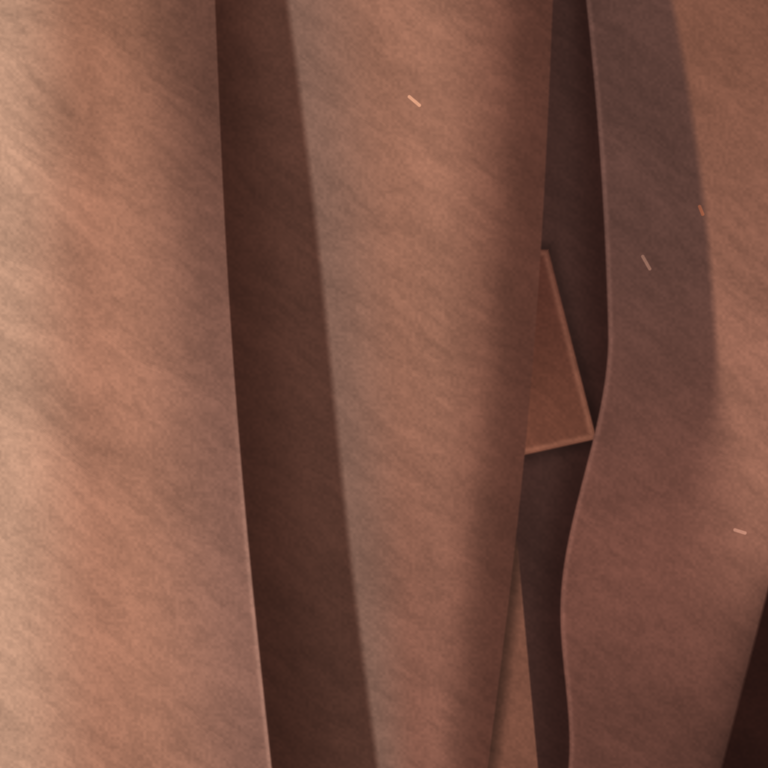
Write a WebGL 1 fragment shader that draws this texture.

```glsl
precision highp float;
uniform vec2 u_resolution;

#define SOFT 0.002
#define SHADE_SOFT 0.006
#define MOTTLE 0.17
#define FIBRE 0.13
#define GRAIN 0.07
#define PI 3.14159

float hash(vec2 p) {
  vec3 q = fract(vec3(p.xyx) * 0.1031);
  q += dot(q, q.yzx + 33.33);
  return fract((q.x + q.y) * q.z);
}

float noise(vec2 p) {
  vec2 i = floor(p), f = fract(p);
  f = f * f * (3.0 - 2.0 * f);
  return mix(mix(hash(i), hash(i + vec2(1, 0)), f.x),
             mix(hash(i + vec2(0, 1)), hash(i + vec2(1, 1)), f.x), f.y);
}

float fbm(vec2 p) {
  float sum = 0.0, amp = 0.5;
  for (int i = 0; i < 5; i++) {
    sum += amp * noise(p);
    p = mat2(1.6, 1.2, -1.2, 1.6) * p + 7.3;
    amp *= 0.5;
  }
  return sum;
}

// Coverage to the right of an edge, given x minus the edge position
float rightOf(float d, float soft) { return smoothstep(-soft, soft, d); }

// Thin bright line along an edge
float rim(float d, float width) { return exp(-d * d / (width * width)); }

float segment(vec2 p, vec2 a, vec2 b) {
  vec2 ab = b - a;
  return length(p - a - ab * clamp(dot(p - a, ab) / dot(ab, ab), 0.0, 1.0));
}

float fleck(vec2 p, vec2 a, vec2 b) {
  return 1.0 - smoothstep(0.0008, 0.0035, segment(p, a, b));
}

// Suede nap: soft mottling, slanted fibres and fine grain, centred on zero
float nap(vec2 p) {
  vec2 slant = vec2(0.8 * p.x + 0.6 * p.y, 0.8 * p.y - 0.6 * p.x);
  float mottle = fbm(slant * vec2(7.0, 13.0)) - 0.48;
  float fibre = fbm(slant * vec2(32.0, 95.0) + 4.0 * mottle) - 0.48;
  float grain = noise(p * 260.0) - 0.5;
  return MOTTLE * mottle + FIBRE * fibre + GRAIN * grain;
}

void main() {
  // t runs downward from the top
  vec2 p = vec2(gl_FragCoord.x / u_resolution.x, 1.0 - gl_FragCoord.y / u_resolution.y);
  float x = p.x, t = p.y;

  // Fold edges as curves x(t)
  float leftEdge = 0.280 + 0.074 * t - 0.011 * sin(PI * t);
  float shadeEdge = 0.374 + 0.118 * t + 0.003 * sin(2.0 * PI * t);
  float midEdge = 0.720 - 0.085 * t + 0.014 * sin(PI * t);
  float gapEdge = 0.763 + 0.11 * t - 0.10 * t * t
    - 0.058 * smoothstep(0.43, 0.78, t) + 0.025 * smoothstep(0.78, 1.0, t);
  float stripEdge = 0.875 + 0.2 * t - 0.16 * t * t;
  float cornerEdge = 1.0 - 0.26 * (t - 0.768);

  // Left fold, brightest along the border
  float u = x / leftEdge;
  vec3 leftFold = mix(vec3(0.60, 0.41, 0.325), vec3(0.67, 0.465, 0.375), smoothstep(0.0, 0.45, t));
  leftFold = mix(leftFold, vec3(0.76, 0.59, 0.49), 0.9 * (1.0 - smoothstep(0.0, 0.42, u)));
  vec3 leftTurn = mix(vec3(0.40, 0.265, 0.22), vec3(0.54, 0.38, 0.325), smoothstep(0.0, 0.8, t));
  leftFold = mix(leftFold, leftTurn, smoothstep(0.5, 1.0, u));

  // Shadowed fold
  float s = (x - leftEdge) / (shadeEdge - leftEdge);
  vec3 color = mix(vec3(0.25, 0.145, 0.115), vec3(0.345, 0.22, 0.18), smoothstep(-0.1, 0.9, s));
  color *= 1.0 - 0.08 * t;

  // Middle fold: greyish left, warm centre, dark turn at the right
  float m = (x - shadeEdge) / (midEdge - shadeEdge);
  vec3 midFold = mix(vec3(0.61, 0.42, 0.34), vec3(0.53, 0.35, 0.29), smoothstep(0.35, 1.0, t));
  midFold = mix(vec3(0.51, 0.375, 0.32), midFold, smoothstep(0.0, 0.38, m));
  midFold = mix(midFold, vec3(0.40, 0.245, 0.20), smoothstep(0.50, 0.98, m));
  midFold *= 1.0 - 0.12 * rightOf(x - midEdge + 0.055, 0.02);

  // Dark gap
  float g = (x - midEdge) / (gapEdge - midEdge);
  vec3 gap = mix(vec3(0.25, 0.16, 0.14), vec3(0.19, 0.11, 0.095), smoothstep(0.3, 1.0, g));

  // Right fold with a lighter strip
  vec3 rightFold = mix(vec3(0.36, 0.245, 0.215), vec3(0.45, 0.285, 0.24), smoothstep(0.25, 0.75, t));
  vec3 strip = mix(vec3(0.49, 0.32, 0.255), vec3(0.58, 0.39, 0.32), smoothstep(0.0, 0.5, t));
  float stripSoft = mix(0.007, 0.09, smoothstep(0.45, 0.75, t));
  float stripMask = rightOf(x - stripEdge, stripSoft) * (1.0 - smoothstep(0.62, 0.92, t));
  rightFold = mix(rightFold, strip, stripMask);
  rightFold *= 1.0 - 0.14 * smoothstep(0.75, 1.0, t);
  rightFold *= 1.0 - 0.3 * exp(-max(cornerEdge - x, 0.0) / 0.025) * smoothstep(0.65, 0.85, t);

  // Flap and lower sliver inside the gap
  float flapSide = x - (0.714 + 0.255 * (t - 0.325));
  float flapBase = t - (0.592 - 0.22 * (x - 0.685));
  float flapDist = max(max(flapSide, flapBase), 0.325 - t);
  vec3 flap = mix(vec3(0.31, 0.175, 0.14), vec3(0.41, 0.245, 0.19), smoothstep(0.33, 0.58, t));
  flap += vec3(0.10, 0.075, 0.06) * rim(flapDist + 0.005, 0.004);
  gap *= 1.0 - 0.25 * rim(max(flapDist, 0.0), 0.012);
  gap = mix(gap, flap, 1.0 - rightOf(flapDist, SOFT));
  float sliverSide = x - (0.673 + 0.092 * (t - 0.70));
  float sliverMask = (1.0 - rightOf(sliverSide, SOFT)) * smoothstep(0.69, 0.72, t);
  vec3 sliver = vec3(0.46, 0.295, 0.235) * mix(0.6, 1.0, smoothstep(0.0, 0.022, x - midEdge));
  gap = mix(gap, sliver, sliverMask);

  // Layer the folds from left to right
  color = mix(leftFold, color, rightOf(x - leftEdge, SOFT));
  color += vec3(0.09, 0.075, 0.065) * rim(x - leftEdge + 0.003, 0.003) * smoothstep(0.4, 0.8, t);
  color = mix(color, midFold, rightOf(x - shadeEdge, SHADE_SOFT));
  color = mix(color, gap, rightOf(x - midEdge, SOFT));
  color = mix(color, rightFold, rightOf(x - gapEdge, SOFT));
  color += vec3(0.06, 0.045, 0.04) * rim(x - gapEdge - 0.004, 0.003);
  color = mix(color, vec3(0.16, 0.085, 0.07), rightOf(x - cornerEdge, 0.003));

  // Nap and stray flecks
  color *= 1.0 + 1.3 * nap(p);
  color += vec3(0.28, 0.22, 0.17) * fleck(p, vec2(0.533, 0.126), vec2(0.546, 0.137));
  color += vec3(0.22, 0.09, 0.03) * fleck(p, vec2(0.911, 0.269), vec2(0.915, 0.279));
  color += vec3(0.20, 0.16, 0.13) * fleck(p, vec2(0.837, 0.334), vec2(0.846, 0.350));
  color += vec3(0.20, 0.17, 0.15) * fleck(p, vec2(0.957, 0.690), vec2(0.970, 0.694));
  gl_FragColor = vec4(clamp(color, 0.0, 1.0), 1.0);
}
```
